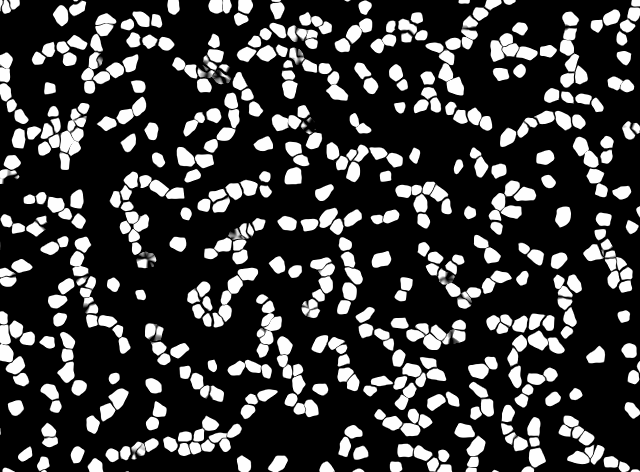
This pattern is drawn by a Shadertoy shader. Its source:

```glsl
const float ROWS = 14.0;          // cells over the canvas height
const float JITTER = 0.9;         // scatter of chains inside cells
const int MAX_GRAINS = 4;         // longest chain
const int SIDES = 7;              // facets per grain
const vec2 AXES_MIN = vec2(0.18, 0.145);
const vec2 AXES_MAX = vec2(0.34, 0.21);
const float BEND = 1.3;           // turn between grains of a chain
const float TILT = 1.2;           // grain angle against its chain
const float SPACING = 0.86;       // below 1 the grains overlap
const float CORNER = 0.05;        // rounding of the facets
const float ROUGHNESS = 0.035;
const float ROUGH_SCALE = 4.5;
const float SEAM = 0.018;         // mean half width of contact gaps
const vec3 BACKGROUND = vec3(0.0);
const vec3 GRAIN = vec3(0.995);
const float TAU = 6.28318;

float hash(vec2 cell, float k) {
    vec3 p = fract(vec3(cell + 57.0, k + 3.0) * vec3(0.1031, 0.1030, 0.0973));
    p += dot(p, p.yzx + 33.33);
    return fract((p.x + p.y) * p.z);
}

vec2 polar(float angle) {
    return vec2(cos(angle), sin(angle));
}

float cornerGradient(vec2 corner, vec2 offset) {
    return dot(polar(TAU * hash(corner, 91.0)), offset);
}

float gradientNoise(vec2 p) {
    vec2 i = floor(p), f = p - i;
    vec2 u = f * f * f * (f * (f * 6.0 - 15.0) + 10.0);
    vec2 e = vec2(1.0, 0.0);
    float low = mix(cornerGradient(i, f), cornerGradient(i + e, f - e), u.x);
    float high = mix(cornerGradient(i + e.yx, f - e.yx), cornerGradient(i + 1.0, f - 1.0), u.x);
    return mix(low, high, u.y);
}

float smoothMax(float a, float b, float k) {
    float h = max(k - abs(a - b), 0.0) / k;
    return max(a, b) + h * h * k * 0.25;
}

// Irregular convex polygon whose facets wrap an ellipse
float grainDistance(vec2 p, vec2 axes, vec2 cell, float seed) {
    float d = -1.0;
    for (int i = 0; i < SIDES; i++) {
        float k = seed + float(i) * 2.0;
        float angle = TAU * (float(i) + 0.7 * hash(cell, k)) / float(SIDES);
        vec2 normal = polar(angle);
        float reach = length(axes * normal) * mix(0.78, 1.12, hash(cell, k + 1.0));
        d = smoothMax(d, dot(p, normal) - reach, CORNER);
    }
    return d;
}

// Half of the chains are single grains, the rest have two to four
int chainLength(float h) {
    return 1 + int(step(0.5, h) + step(0.7, h) + step(0.88, h));
}

// Walks along one chain; nearest.xy keeps the two smallest distances
void addChain(vec2 p, vec2 cell, inout vec2 nearest) {
    int count = chainLength(hash(cell, 1.0));
    float heading = TAU * hash(cell, 2.0);
    vec2 jitter = vec2(hash(cell, 4.0), hash(cell, 5.0)) - 0.5;
    float meanStep = (AXES_MIN.x + AXES_MAX.x) * SPACING;
    vec2 center = cell + 0.5 + JITTER * jitter;
    center -= polar(heading) * meanStep * 0.5 * float(count - 1);
    float previousLength = 0.0;

    for (int i = 0; i < MAX_GRAINS; i++) {
        if (i >= count) break;
        float seed = 10.0 + 20.0 * float(i);
        vec2 axes = mix(AXES_MIN, AXES_MAX, vec2(hash(cell, seed), hash(cell, seed + 1.0)));
        if (i > 0) {
            heading += BEND * (hash(cell, seed + 2.0) - 0.5);
            center += polar(heading) * (previousLength + axes.x) * SPACING;
        }
        previousLength = axes.x;

        vec2 q = p - center;
        if (dot(q, q) > 0.4) continue;
        vec2 along = polar(heading + TILT * (hash(cell, seed + 3.0) - 0.5));
        q = vec2(dot(q, along), dot(q, vec2(-along.y, along.x)));
        float d = grainDistance(q, axes, cell, seed + 4.0);
        nearest = d < nearest.x ? vec2(d, nearest.x) : vec2(nearest.x, min(nearest.y, d));
    }
}

void mainImage(out vec4 fragColor, in vec2 fragCoord) {
    float pixel = ROWS / iResolution.y;
    vec2 p = fragCoord * pixel;

    // Slightly ragged outlines
    vec2 rough = p * ROUGH_SCALE;
    vec2 warped = p + ROUGHNESS * vec2(gradientNoise(rough), gradientNoise(rough + 31.7));

    // Chains from all cells in reach
    vec2 nearest = vec2(9.0);
    vec2 home = floor(p);
    for (int y = -2; y <= 2; y++)
        for (int x = -2; x <= 2; x++)
            addChain(warped, home + vec2(x, y), nearest);

    // Fine broken gaps where grains touch
    float seam = SEAM * (1.0 + 2.5 * gradientNoise(p * 1.7 + 11.0));
    float d = max(nearest.x, seam - 0.5 * (nearest.y - nearest.x));

    float coverage = clamp(0.5 - d / pixel, 0.0, 1.0);
    fragColor = vec4(mix(BACKGROUND, GRAIN, coverage), 1.0);
}
```
